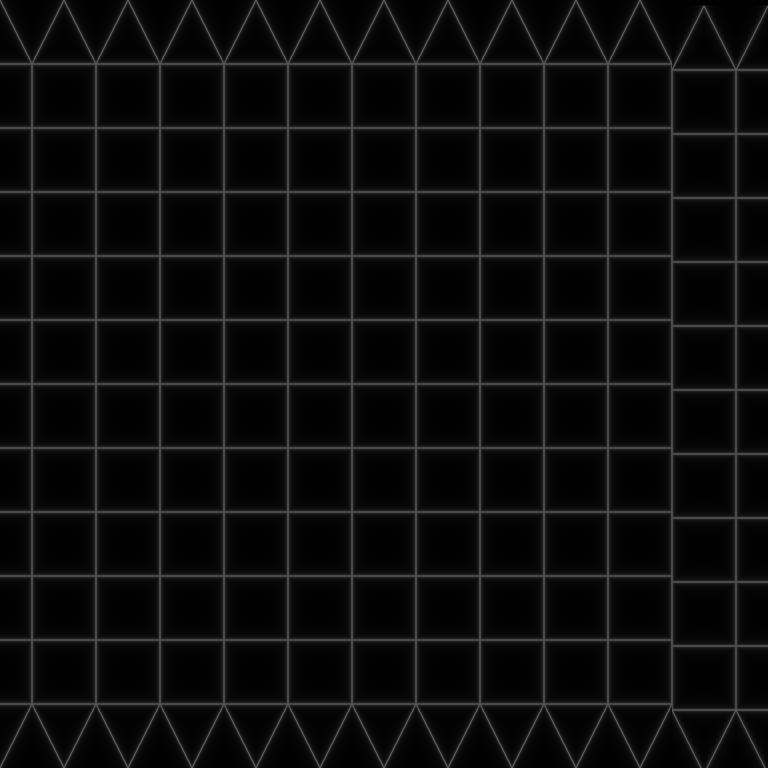
Give the GLSL for this pattern, as a three.js fragment shader.

```glsl
varying vec2 vUv;

const float CELLS = 12.0;
const float PANEL_EDGE = 0.875;      // where the grid slips downward
const float PANEL_SLIP = 0.0078;
const float GLOW_GAIN = 0.00031;
const float CORE_RADIUS = 0.00039;
const float GLOW_CUTOFF = 0.012;
const float ZIGZAG_STRENGTH = 0.8;
const float PEAK_SOFTNESS = 0.02;
const vec3 BACKGROUND = vec3(0.005);
const vec3 LINE_TINT = vec3(0.99, 1.0, 0.99);

// Bright thin core with a quickly fading halo
float lineGlow(float dist) {
  return max(GLOW_GAIN / (dist + CORE_RADIUS) - GLOW_CUTOFF, 0.0);
}

// Square lattice: columns at half cells, rows at whole cells
float gridLines(vec2 cell) {
  float column = abs(fract(cell.x) - 0.5);
  float row = abs(fract(cell.y + 0.5) - 0.5);
  return lineGlow(min(column, row) / CELLS);
}

// Sawtooth border; height runs from 0 at the grid to 1 at the peaks
float zigzagBorder(float x, float height) {
  float fromColumn = abs(fract(x) - 0.5);
  float slant = abs(fromColumn - 0.5 * height) / sqrt(1.25);
  float teeth = ZIGZAG_STRENGTH * lineGlow(slant / CELLS);
  float base = lineGlow(height / CELLS);
  float inside = 1.0 - smoothstep(1.0, 1.0 + PEAK_SOFTNESS, height);
  return max(teeth, base) * inside;
}

void main() {
  // Lower the panel on the right
  vec2 position = vUv;
  position.y += PANEL_SLIP * step(PANEL_EDGE, position.x);

  // Grid in the middle, teeth above and below
  vec2 cell = position * CELLS;
  float height = abs(cell.y - 0.5 * CELLS) - (0.5 * CELLS - 1.0);
  float light = height > 0.0 ? zigzagBorder(cell.x, height) : gridLines(cell);

  gl_FragColor = vec4(BACKGROUND + LINE_TINT * light, 1.0);
}
```
